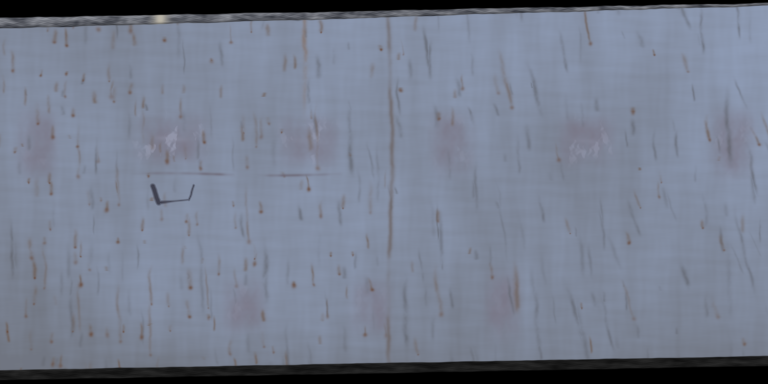
Reproduce this texture procedurally as a WebGL 2 fragment shader.

```glsl
#version 300 es
precision highp float;
// Weathered blue-grey painted steel panel with rust drips, leaning grime streaks and scuffs.
uniform vec2 u_resolution;
out vec4 fragColor;

vec2 hash2(vec2 p) {
    return fract(sin(vec2(dot(p, vec2(127.1, 311.7)), dot(p, vec2(269.5, 183.3)))) * 43758.5);
}

// Layered sines, roughly -1 to 1
float mottle(vec2 p) {
    float sum = 0.0, amp = 0.5;
    for (int i = 0; i < 5; i++) {
        p = mat2(0.8, 0.6, -0.6, 0.8) * p * 1.7 + 2.3;
        sum += amp * sin(p.x + 1.6 * sin(p.y));
        amp *= 0.65;
    }
    return sum;
}

float bell(float x, float width) {
    return exp(-x * x / (width * width));
}

float segmentDistance(vec2 p, vec2 a, vec2 b) {
    vec2 ab = b - a;
    return length(p - a - ab * clamp(dot(p - a, ab) / dot(ab, ab), 0.0, 1.0));
}

// Scattered drips: x = ragged tail, y = small bead near the foot
vec2 drips(vec2 p, vec2 cell, float width, vec2 density, float seed) {
    vec2 cover = vec2(0.0);
    for (int j = -1; j <= 1; j++)
    for (int i = -1; i <= 1; i++) {
        vec2 id = floor(p / cell) + vec2(i, j);
        vec2 place = hash2(id + seed), shape = hash2(id + seed + 37.0), tone = hash2(id + seed + 71.0);
        vec2 foot = (id + place) * cell;
        float present = step(tone.x, mix(density.x, density.y, smoothstep(0.2, 1.3, foot.x)));
        vec2 q = p - foot;
        float along = q.y / (cell.y * mix(0.15, 0.95, shape.x));
        float lean = (0.02 + 0.22 * max(foot.x - 0.25, 0.0)) * (0.1 + 1.2 * shape.y * shape.y);
        float bend = 0.003 * sin(q.y * 60.0 + 6.0 * tone.y) * along;
        float tail = bell(q.x + lean * q.y + bend, width * (0.6 + 0.6 * place.x));
        tail *= smoothstep(-0.08, 0.15, along) * (1.0 - smoothstep(0.5, 1.0, along));
        vec2 spot = q * vec2(1.0, 0.6 + 0.6 * shape.y) - vec2(0.3 * width * (tone.y - 0.5), 0.0);
        float bead = bell(length(spot), width * (0.5 + 0.7 * place.y)) * step(0.35, shape.y);
        cover = max(cover, present * (0.3 + 0.7 * tone.y) * vec2(tail, bead));
    }
    return cover;
}

void main() {
    vec2 p = gl_FragCoord.xy / u_resolution.y;
    float pixel = 1.0 / u_resolution.y, across = p.x * 0.5;
    float waver = 0.0015 * mottle(p * vec2(14.0, 1.0));
    float sheetTop = mix(0.925, 0.985, across) + waver;
    float rimTop = mix(0.953, 0.992, across) + waver;
    float sheetBottom = mix(0.036, 0.073, across) + 0.5 * waver;

    // Paint: broad light, cloudy patches, fine brushed grain
    float light = 0.41 + 0.2 * across + 0.16 * mottle(p * vec2(1.6, 1.3));
    light += 0.09 * mottle(p * vec2(24.0, 3.0)) + 0.05 * mottle(p * vec2(8.0, 60.0) + 4.0);
    light += 0.07 * mottle(p * vec2(7.0, 5.0) + 9.0);
    light += 0.16 * smoothstep(0.55, 0.95, p.y) * across - 0.3 * exp(-(p.y - sheetBottom) * 12.0);
    light -= 0.25 * bell(length((p - vec2(0.08, 0.2)) * vec2(1.4, 1.0)), 0.2);
    vec3 colour = mix(vec3(0.44, 0.46, 0.505), vec3(0.565, 0.62, 0.725), clamp(light, 0.0, 1.0));

    // Two rows of faded purple smudges with pale scuffs
    for (int i = 0; i < 9; i++) {
        float n = float(i);
        vec2 jitter = hash2(vec2(n, 5.0));
        vec2 centre = mix(vec2(0.09 + 0.362 * n, 0.63), vec2(0.64 + 0.33 * (n - 6.0), 0.21), step(6.0, n));
        vec2 q = p - centre - 0.02 * (jitter - 0.5);
        vec2 box = q / (vec2(0.04, 0.06) + 0.05 * jitter.yx * vec2(1.0, 0.5));
        float worn = exp(-dot(box * box, box * box));
        float ragged = 0.5 + 0.5 * mottle(p * vec2(22.0, 15.0) + n);
        colour = mix(colour, vec3(0.47, 0.45, 0.51), worn * (0.2 + 0.5 * ragged));
        float scuff = worn * smoothstep(0.35, 0.95, mottle(p * vec2(32.0, 20.0) + n));
        scuff += 0.6 * bell(q.y - 0.3 * q.x * (jitter.x - 0.3), 0.007) * bell(q.x, 0.04) * ragged;
        colour = mix(colour, vec3(0.66, 0.68, 0.77), min(scuff, 1.0) * 0.5 * jitter.y);
    }

    // Grey grime, then rust, both wandering and broken up
    vec2 w = p + vec2(0.003 * mottle(p * vec2(9.0, 16.0)), 0.0);
    float broken = clamp(0.75 + 0.5 * mottle(p * vec2(30.0, 22.0)), 0.15, 1.0);
    vec2 longGrime = drips(w, vec2(0.12, 0.27), 0.006, vec2(0.45, 0.85), 3.0);
    vec2 shortGrime = drips(w, vec2(0.06, 0.12), 0.005, vec2(0.5, 0.6), 19.0);
    colour = mix(colour, vec3(0.36, 0.37, 0.40), 0.6 * broken * max(longGrime.x, 0.8 * shortGrime.x));
    vec2 rust = drips(w, vec2(0.05, 0.065), 0.005, vec2(0.62, 0.1), 53.0);
    vec2 runs = drips(w, vec2(0.09, 0.19), 0.0055, vec2(0.55, 0.28), 91.0);
    colour = mix(colour, vec3(0.42, 0.35, 0.31), 0.65 * broken * max(rust.x, runs.x));
    colour = mix(colour, vec3(0.40, 0.28, 0.22), 0.75 * max(rust.y, 0.7 * runs.y));

    // Vertical seams and a long level scratch
    float seam = bell(w.x - 1.016 + 0.004 * sin(p.y * 8.0), 0.006);
    colour = mix(colour, vec3(0.41, 0.37, 0.36), seam * clamp(0.4 + 0.5 * mottle(vec2(3.0, p.y * 9.0)), 0.1, 0.65));
    float stain = bell(w.x - 0.794, 0.006) * smoothstep(0.66, 0.85, p.y);
    colour = mix(colour, vec3(0.51, 0.43, 0.39), 0.7 * stain * broken);
    float scratch = bell(p.y - 0.546 + 0.003 * sin(p.x * 11.0), 0.004);
    scratch *= smoothstep(0.33, 0.4, p.x) * (1.0 - smoothstep(0.86, 0.95, p.x));
    colour = mix(colour, vec3(0.42, 0.40, 0.45), scratch * clamp(0.3 + 0.6 * mottle(vec2(p.x * 12.0, 1.0)), 0.0, 0.7));

    // Dark bent bracket mark
    float mark = segmentDistance(w, vec2(0.398, 0.515), vec2(0.412, 0.472)) - 0.002;
    mark = min(mark, segmentDistance(w, vec2(0.41, 0.472), vec2(0.49, 0.48)) + 0.003 * smoothstep(0.41, 0.46, p.x));
    mark = min(mark, segmentDistance(w, vec2(0.49, 0.48), vec2(0.503, 0.517)) + 0.002);
    colour = mix(colour, vec3(0.2, 0.2, 0.25), 0.85 * (1.0 - smoothstep(0.0, 0.008, mark)));

    // Chipped top rim, dark lower lip, black surround
    vec3 rim = vec3(0.40, 0.41, 0.44) + 0.14 * mottle(p * vec2(22.0, 90.0));
    rim = mix(rim, vec3(0.72, 0.70, 0.65), bell(w.x - 0.417, 0.02));
    rim *= 1.0 - 0.35 * bell(p.y - sheetTop, 0.004);
    colour = mix(colour, rim, smoothstep(-pixel, pixel, p.y - sheetTop));
    vec3 lip = vec3(0.11) + 0.04 * mottle(p * vec2(16.0, 90.0));
    colour = mix(lip, colour, smoothstep(-pixel, pixel, p.y - sheetBottom));
    colour *= 1.0 - smoothstep(-pixel, pixel, p.y - rimTop);
    colour *= smoothstep(-pixel, pixel, p.y - sheetBottom + 0.026 + waver);
    fragColor = vec4(colour, 1.0);
}
```
